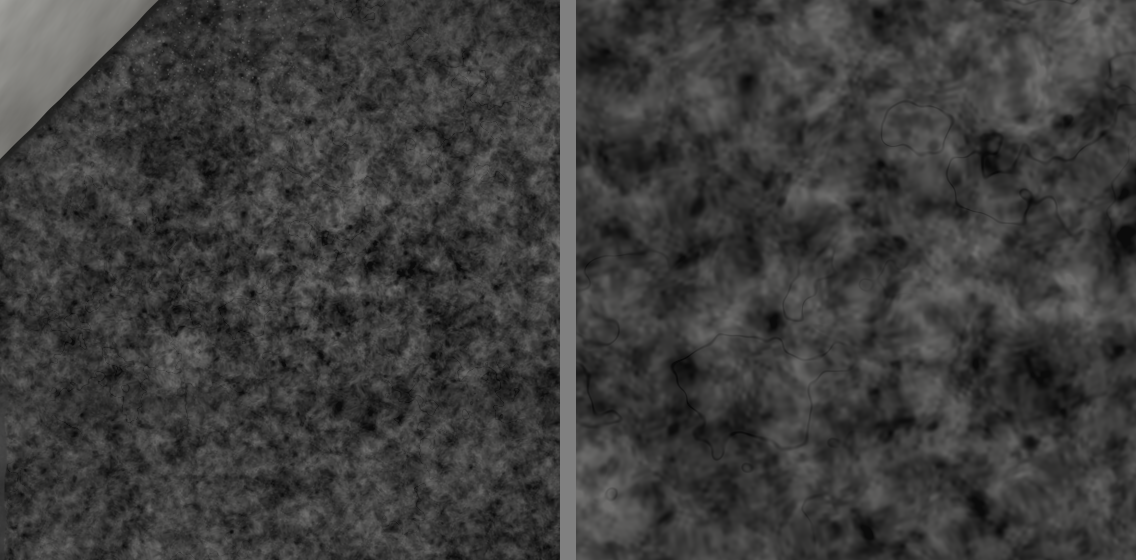
Left, the full canvas; right, a detail of the centre.
Reproduce this texture procedurally as a three.js fragment shader.

```glsl
varying vec2 vUv;

const vec3 STONE_TINT = vec3(1.0, 0.995, 0.985);
const vec3 PANEL_DARK = vec3(0.42, 0.415, 0.40);
const vec3 PANEL_LIGHT = vec3(0.63, 0.63, 0.615);
const vec3 SEAM = vec3(0.12, 0.12, 0.115);
const float STONE_MEAN = 0.226;
const float PANEL_OFFSET = 0.716;

float hash(vec2 p) {
  return fract(sin(dot(p, vec2(127.1, 311.7))) * 43758.5);
}

vec2 rotate(vec2 p, float angle) {
  float c = cos(angle), s = sin(angle);
  return vec2(c * p.x - s * p.y, s * p.x + c * p.y);
}

// Value noise centred on zero
float noise(vec2 p) {
  vec2 cell = floor(p), f = fract(p);
  f = f * f * (3.0 - 2.0 * f);
  float low = mix(hash(cell), hash(cell + vec2(1.0, 0.0)), f.x);
  float high = mix(hash(cell + vec2(0.0, 1.0)), hash(cell + vec2(1.0)), f.x);
  return mix(low, high, f.y) - 0.5;
}

float fbm(vec2 p, float gain) {
  float sum = 0.0, amplitude = 0.5;
  for (int i = 0; i < 4; i++) {
    sum += amplitude * noise(p);
    p = rotate(p, 0.65) * 2.03 + 17.3;
    amplitude *= gain;
  }
  return sum;
}

// Soft round spots scattered over jittered cells
float spots(vec2 p, float radius, float density) {
  vec2 cell = floor(p);
  float cover = 0.0;
  for (int y = -1; y <= 1; y++) {
    for (int x = -1; x <= 1; x++) {
      vec2 id = cell + vec2(float(x), float(y));
      vec2 centre = id + vec2(hash(id + 3.1), hash(id + 8.7));
      float size = radius * mix(0.5, 1.0, hash(id + 5.3));
      float present = step(hash(id + 11.9), density);
      float spot = 1.0 - smoothstep(size * 0.2, size, length(p - centre));
      cover = max(cover, spot * present * mix(0.4, 1.0, hash(id + 2.2)));
    }
  }
  return cover;
}

// Faint worn ring, broken up by noise
float wornRing(vec2 p, vec2 centre, float radius) {
  float band = 1.0 - smoothstep(0.0, 0.016, abs(length(p - centre) - radius));
  float sides = smoothstep(0.5, 0.9, abs(p.x - centre.x) / radius);
  return band * sides * smoothstep(-0.2, 0.25, noise(p * 22.0));
}

// Thin dark fissures within patches
float fissures(vec2 p) {
  float ridge = abs(fbm(p * 14.0 + 5.0, 0.6));
  return (1.0 - smoothstep(0.0, 0.018, ridge)) * smoothstep(0.02, 0.3, noise(p * 7.0 + 31.0));
}

float stoneValue(vec2 p) {
  vec2 warped = p + 0.007 * vec2(noise(p * 45.0), noise(p * 45.0 + 60.0));

  // Mottling from broad clouds down to fine grain
  float clouds = 0.09 * noise(p * 6.0 + 2.0) + 0.08 * noise(rotate(p, 0.4) * 17.0);
  float grain = 0.30 * fbm(rotate(warped, 0.9) * 36.0, 0.82);
  grain += 0.09 * noise(rotate(warped, 0.3) * 92.0 + 9.0);

  // Calm bands and a rougher centre
  float band = smoothstep(0.24, 0.28, p.y) * (1.0 - smoothstep(0.29, 0.32, p.y));
  band += smoothstep(0.88, 0.96, p.y);
  float centre = exp(-9.0 * dot(p - vec2(0.58, 0.5), p - vec2(0.58, 0.5)));
  float contrast = 0.88 + 0.3 * centre - 0.18 * band;
  float value = STONE_MEAN + clouds + grain * contrast - 0.018 * band;

  // Pale blotches, dark pits, wear and fissures
  value += 0.085 * spots(warped * 24.0, 0.48, 0.4);
  value -= 0.09 * spots(warped * 62.0 + 20.0, 0.55, 0.3) * contrast;
  value += 0.035 * wornRing(p, vec2(0.51, 0.09), 0.14);
  value += 0.035 * wornRing(p, vec2(0.525, 0.77), 0.145);
  value -= 0.06 * fissures(p);

  // Fine pale dust towards the upper left
  float dust = smoothstep(0.68, 0.9, p.y) * (1.0 - smoothstep(0.4, 0.75, p.x));
  value += 0.13 * dust * spots(p * 95.0, 0.36, 0.45);
  return clamp(value, 0.045, 0.43);
}

// Brushed metal panel, lightest at its outer corner
vec3 panelColor(vec2 p, float depth) {
  vec2 along = rotate(p, -0.95);
  float strokes = fbm(along * vec2(12.0, 38.0), 0.55);
  float patches = noise(rotate(p, 0.5) * vec2(22.0, 13.0));
  float light = 0.18 + 3.4 * depth + 0.45 * strokes + 0.22 * patches;
  return mix(PANEL_DARK, PANEL_LIGHT, clamp(light, 0.0, 1.0));
}

void main() {
  vec2 p = vUv;
  vec3 color = STONE_TINT * stoneValue(p);

  // Chipped strip low on the left edge
  float chipWidth = 0.011 + 0.012 * noise(vec2(3.0, p.y * 28.0));
  float chip = (1.0 - smoothstep(chipWidth - 0.002, chipWidth + 0.002, p.x)) * (1.0 - smoothstep(0.24, 0.34, p.y));
  color = mix(color, vec3(0.25 + 0.1 * noise(p * vec2(40.0, 24.0))), chip * 0.8);

  // Corner panel with a shaded seam
  float depth = (p.y - p.x - PANEL_OFFSET) * 0.7071 + 0.0025 * noise(p * 30.0);
  color *= 1.0 - 0.3 * smoothstep(-0.045, 0.0, depth);
  color = mix(color, SEAM, 0.75 * smoothstep(-0.012, -0.006, depth));
  color = mix(color, panelColor(p, depth), smoothstep(-0.001, 0.0015, depth));

  gl_FragColor = vec4(color, 1.0);
}
```
